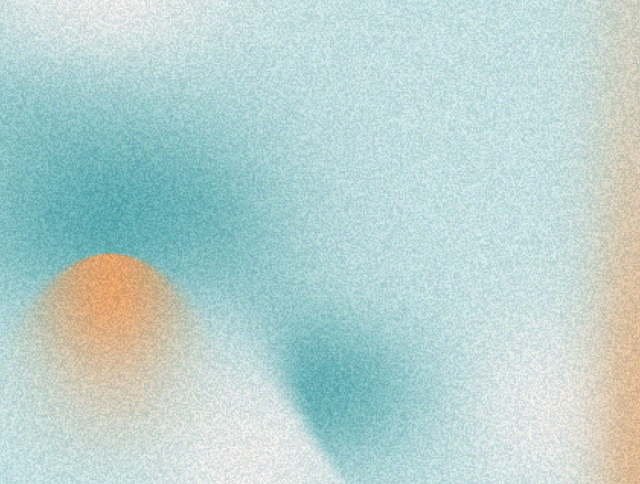
This background is drawn by a Shadertoy shader. Its source:

```glsl
const vec3 MIST = vec3(0.77, 0.875, 0.88);
const vec3 TEAL = vec3(0.36, 0.67, 0.69);
const vec3 PEARL = vec3(0.91, 0.91, 0.905);
const vec3 ORANGE = vec3(0.91, 0.64, 0.42);
const vec3 SAND = vec3(0.87, 0.72, 0.57);

const vec2 TEAL_CENTER = vec2(0.17, 0.55);
const vec2 DOME_TOP = vec2(0.173, 0.476);
const float DOME_CURVE = 6.6;
const float DOME_WIDTH = 0.112;
const float GRAIN_CELLS = 420.0;
const float GRAIN_LUMA = 0.12;
const float GRAIN_TINT = 0.06;

// Elliptical gaussian falloff
float glow(vec2 p, vec2 center, vec2 radius) {
    vec2 d = (p - center) / radius;
    return exp(-dot(d, d));
}

float segmentDistance(vec2 p, vec2 a, vec2 b) {
    vec2 ab = b - a;
    float t = clamp(dot(p - a, ab) / dot(ab, ab), 0.0, 1.0);
    return length(p - a - ab * t);
}

vec3 hash3(vec2 p) {
    vec3 q = fract(p.xyx * vec3(0.1031, 0.1030, 0.0973));
    q += dot(q, q.yxz + 33.33);
    return fract((q.xxy + q.yzz) * q.zyx);
}

// Smooth noise with three independent channels
vec3 noise3(vec2 p) {
    vec2 cell = floor(p);
    vec2 f = fract(p);
    f = f * f * (3.0 - 2.0 * f);
    vec3 low = mix(hash3(cell), hash3(cell + vec2(1.0, 0.0)), f.x);
    vec3 high = mix(hash3(cell + vec2(0.0, 1.0)), hash3(cell + 1.0), f.x);
    return mix(low, high, f.y);
}

// Teal cloud, its descending band and the fold at the bottom
vec3 paintWaves(vec3 color, vec2 p) {
    float cloudHeight = mix(0.20, 0.25, smoothstep(0.45, 0.65, p.y));
    float cloud = glow(p, TEAL_CENTER, vec2(0.26, cloudHeight));
    color = mix(color, TEAL, 0.97 * cloud);
    color = mix(color, TEAL, 0.3 * glow(p, vec2(-0.02, 0.78), vec2(0.17, 0.14)));

    float band = segmentDistance(p, vec2(0.32, 0.57), vec2(0.47, 0.25)) / 0.085;
    color = mix(color, TEAL, 0.27 * exp(-band * band));

    // The fold is crisp at the bottom and dissolves upward
    float rise = max(1.0 - p.y / 0.4, 0.0);
    float foldX = 0.415 + 0.125 * rise * rise;
    float softness = 0.016 + 0.5 * p.y * p.y;
    float fold = smoothstep(-softness, softness, p.x - foldX);
    color = mix(color, TEAL, 0.85 * fold * glow(p, vec2(0.5, 0.19), vec2(0.17, 0.16)));
    float light = glow(p, vec2(0.39, 0.04), vec2(0.15, 0.22));
    return mix(color, PEARL, 0.96 * light * (1.0 - fold));
}

// Orange dome with a sharp crown and blurred sides
vec3 paintDome(vec3 color, vec2 p) {
    float dx = p.x - DOME_TOP.x;
    float depth = DOME_TOP.y - DOME_CURVE * dx * dx - p.y;
    float softness = 0.004 + 2.8 * dx * dx;
    float crown = smoothstep(-softness, softness, depth);
    float side = exp(-dx * dx / (DOME_WIDTH * DOME_WIDTH));
    float fade = smoothstep(-0.03, 0.38, p.y);
    vec3 body = mix(SAND, ORANGE, smoothstep(0.18, 0.42, p.y));
    return mix(color, body, 0.97 * crown * side * fade);
}

void mainImage(out vec4 fragColor, in vec2 fragCoord) {
    vec2 p = fragCoord / iResolution.xy;

    vec3 color = paintWaves(MIST, p);
    color = paintDome(color, p);

    // Pale light in the corners
    color = mix(color, PEARL, 0.95 * glow(p, vec2(0.17, 1.01), vec2(0.18, 0.13)));
    color = mix(color, PEARL, 0.9 * glow(p, vec2(0.86, 0.15), vec2(0.13, 0.2)));

    // Warm right border, stronger toward the bottom
    float border = (1.0 - p.x) / 0.075;
    float warmth = mix(0.95, 0.4, smoothstep(0.1, 1.0, p.y));
    color = mix(color, SAND, warmth * exp(-border * border));

    // Fine grain
    vec2 grainPos = p * vec2(1.0, iResolution.y / iResolution.x) * GRAIN_CELLS;
    vec3 grain = noise3(grainPos) - 0.5;
    color += GRAIN_LUMA * grain.x + GRAIN_TINT * grain;

    fragColor = vec4(clamp(color, 0.0, 1.0), 1.0);
}
```
